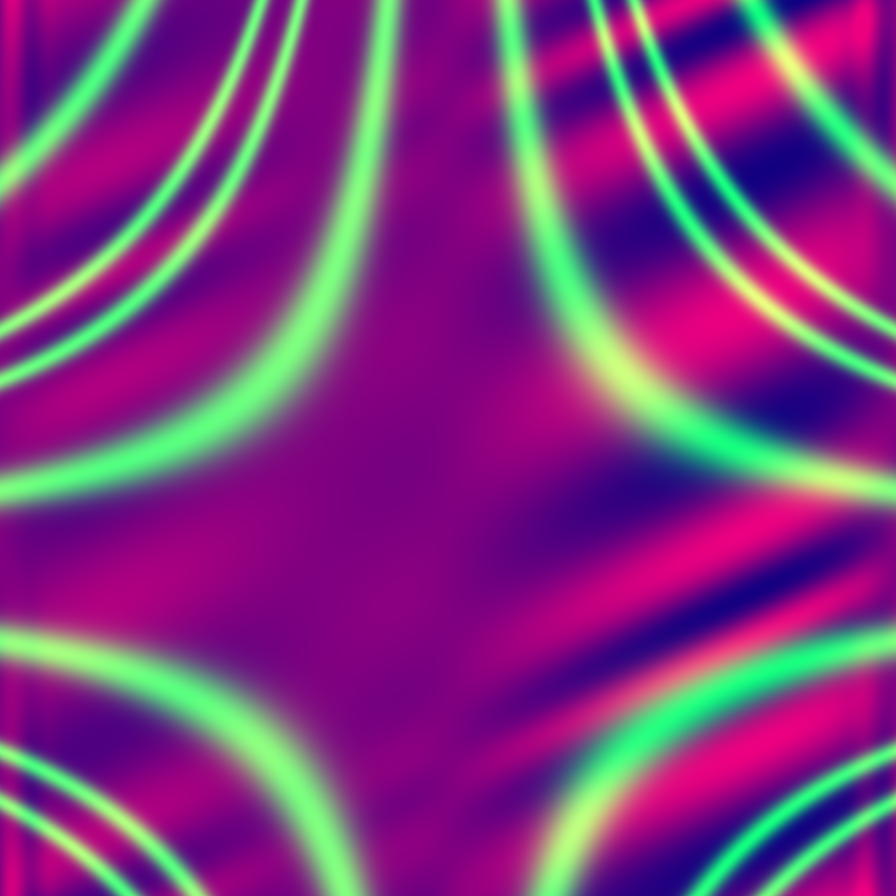
This background is drawn by a WebGL 1 fragment shader. Its source:

```glsl
precision highp float;
// Glowing green hyperbolas over slanted magenta and navy interference bands.
uniform vec2 u_resolution;

const float PI = 3.14159265;

// Soft ridge centred on a level of the hyperbolic field
float glow(float field, float level, float width) {
    float d = (field - level) / width;
    return exp(-0.5 * d * d);
}

// Slanted bands that tighten towards two mirrored streaks
float slantedBands(vec2 p) {
    float u = abs(p.y - 0.47 * p.x);
    float folded = 0.745 - abs(u - 0.745);
    float phase = 3.4 * folded + 4.75 * pow(abs(folded), 4.0);
    return cos(PI * phase);
}

// Band strength: strong on the right, flipping sign at the central axis
float bandStrength(vec2 p) {
    float wave = sin(PI * p.x);
    float softness = 0.15 + 0.9 * (1.0 - p.y * p.y);
    float swing = wave * (1.0 + softness) / (softness + abs(wave));
    return 0.48 * swing * (0.28 + p.x);
}

// Fine vertical ripples near the side borders
float edgeRipples(vec2 p) {
    float wave = sin(PI * p.x);
    float mask = smoothstep(0.85, 0.97, abs(p.x)) * p.y * p.y;
    return -0.22 * sin(20.0 * wave) * mask;
}

void main() {
    vec2 p = 2.0 * gl_FragCoord.xy / u_resolution - 1.0;

    // Red channel: interference bands around a neutral purple
    float red = 0.5 + slantedBands(p) * bandStrength(p) + edgeRipples(p);

    // Green channel: hyperbolas sharing one saddle point
    float field = abs(p.x * (p.y + 0.263));
    float green = glow(field, 0.168, 0.031);
    green += glow(field, 0.413, 0.017);
    green += glow(field, 0.525, 0.017);
    green += glow(field, 0.855, 0.036);

    gl_FragColor = vec4(clamp(red, 0.05, 0.93), min(green, 1.0), 0.5, 1.0);
}
```
